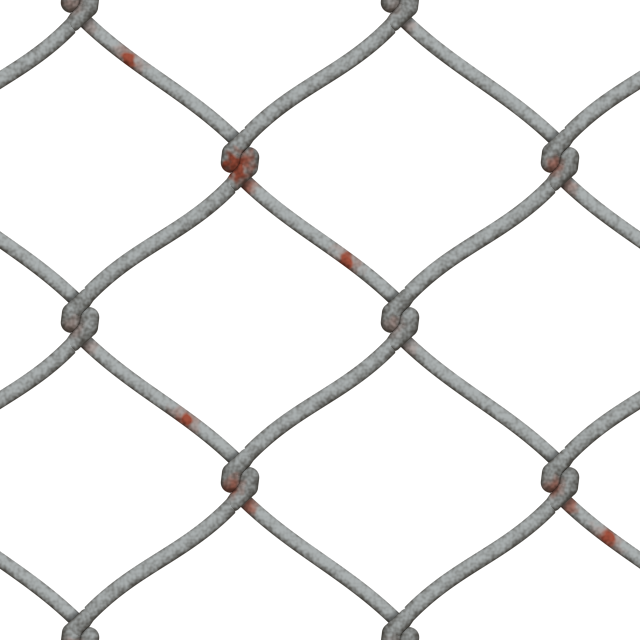
This pattern is drawn by a three.js fragment shader. Its source:

```glsl
varying vec2 vUv;

vec2 gradient(vec2 cell) {
  float angle = 6.2832 * fract(sin(dot(cell, vec2(127.1, 311.7))) * 43758.5);
  return vec2(cos(angle), sin(angle));
}

// Gradient noise, about -0.7 to 0.7, wrapping after a whole number of cells
float noise(vec2 uv, float cells) {
  vec2 p = uv * cells, i = floor(p), f = p - i;
  vec2 u = f * f * f * (f * (f * 6.0 - 15.0) + 10.0), e = vec2(1.0, 0.0);
  float a = dot(gradient(mod(i, cells)), f);
  float b = dot(gradient(mod(i + e, cells)), f - e);
  float c = dot(gradient(mod(i + e.yx, cells)), f - e.yx);
  float d = dot(gradient(mod(i + 1.0, cells)), f - 1.0);
  return mix(mix(a, b, u.x), mix(c, d, u.x), u.y);
}

// Offset from p to the nearest copy of a centre that repeats every period
vec2 around(vec2 p, vec2 centre, float period) {
  return mod(p - centre + 0.5 * period, period) - 0.5 * period;
}

// Each tube part returns its distance, then its sideways normal
vec3 nearer(vec3 a, vec3 b) {
  return a.x < b.x ? a : b;
}

vec3 bentBar(vec2 w, float slope, float bend, float reach, float radius) {
  float rise = w.y - w.x * (slope + bend * w.x * w.x);
  float tilt = slope + 3.0 * bend * w.x * w.x;
  vec2 off = rise * vec2(-tilt, 1.0) / (1.0 + tilt * tilt);
  return vec3(max(length(off) - radius, abs(w.x) - reach), off / radius);
}

vec3 taperedRod(vec2 w, vec2 a, vec2 b, float ra, float rb) {
  float h = clamp(dot(w - a, b - a) / dot(b - a, b - a), 0.0, 1.0);
  vec2 off = w - mix(a, b, h);
  float radius = mix(ra, rb, h);
  return vec3(length(off) - radius, off / radius);
}

// Front wire: a bent bar with a hook at both ends, symmetric about its middle
vec3 hookedWire(vec2 w) {
  float side = w.x < 0.0 ? -1.0 : 1.0;
  w *= side;
  vec3 wire = bentBar(w, 0.63, 2.7, 0.235, 0.0245);
  wire = nearer(wire, taperedRod(w, vec2(0.229, 0.177), vec2(0.2735, 0.229), 0.0245, 0.033));
  wire = nearer(wire, taperedRod(w, vec2(0.2735, 0.229), vec2(0.278, 0.258), 0.033, 0.032));
  wire.yz *= side;
  return wire;
}

vec3 steel(vec2 normal, float tone) {
  float light = 0.75 * sqrt(max(0.0, 1.0 - dot(normal, normal)));
  light += dot(normal, vec2(0.05, 0.35)) + tone;
  return mix(vec3(0.26, 0.25, 0.23), vec3(0.67, 0.69, 0.69), smoothstep(-0.25, 0.95, light));
}

vec3 corrode(vec3 metal, float amount) {
  float lum = dot(metal, vec3(0.333));
  return mix(metal, vec3(0.98, 0.44, 0.31) * (0.12 + 0.75 * lum), clamp(amount, 0.0, 0.9));
}

void main() {
  // Two by two cells, each with two links and two knots
  vec2 p = vUv * 2.0;
  float edge = 0.7 * fwidth(p.x);

  vec3 back = vec3(1.0, 0.0, 0.0);
  for (int i = 0; i < 2; i++) {
    vec2 w = around(p, vec2(0.0, 0.25) + 0.5 * float(i), 1.0);
    vec3 wire = bentBar(w * vec2(1.0, -1.0), 0.7, 1.6, 0.25, 0.0222);
    back = nearer(back, wire * vec3(1.0, 1.0, -1.0));
  }
  vec3 linkA = hookedWire(around(p, vec2(0.0, 0.75), 1.0));
  vec3 linkB = hookedWire(around(p, vec2(0.5, 0.25), 1.0));
  vec3 front = nearer(linkA, linkB);
  float crease = smoothstep(-0.004, 0.012, abs(linkA.x - linkB.x));

  vec2 knot = around(p, vec2(0.25, 0.0), 1.0);
  vec2 otherKnot = around(p, vec2(0.75, 0.5), 1.0);
  if (length(otherKnot) < length(knot)) knot = otherKnot;
  float nearKnot = 1.0 - smoothstep(0.03, 0.15, length(knot));

  // Pitted zinc surface
  float blotch = noise(vUv, 44.0);
  float grain = 0.28 * noise(vUv, 190.0) + 0.2 * noise(vUv, 96.0) + 0.16 * blotch;

  // Rust: one spot per row of back wires, smudges in the knots, one heavy stain
  float ragged = 0.016 * noise(vUv, 90.0) + 0.012 * blotch;
  float spots = 0.0;
  for (int i = 0; i < 4; i++) {
    float row = float(i);
    vec2 middle = vec2(0.5 - 0.5 * cos(row * 1.5708), 0.25 + 0.5 * row);
    float slide = 0.12 * sin(1.7 * row - 1.0);
    float d = length(around(p, middle + slide * vec2(1.0, -0.72) - vec2(0.0, 0.008), 2.0));
    spots += 0.9 * (1.0 - smoothstep(0.006, 0.032, d + ragged));
    spots += 0.25 * (1.0 - smoothstep(0.02, 0.075, d + 2.0 * ragged));
  }
  float patchy = smoothstep(-0.25, 0.4, noise(vUv, 7.0));
  float smudge = 1.0 - smoothstep(0.01, 0.045, length(knot + vec2(0.02, 0.022)) + ragged);
  float seep = 1.0 - smoothstep(0.01, 0.04, length(knot - vec2(0.025, -0.085)) + ragged);
  float stain = length(around(p, vec2(0.75, 1.485), 2.0) * vec2(1.0, 0.9));
  float heavy = 0.75 * (1.0 - smoothstep(0.012, 0.06, stain + 2.0 * ragged));

  // Back wires in the shade of the knots, then the front links
  vec3 backMetal = steel(back.yz, grain - 0.1 * nearKnot);
  backMetal = corrode(backMetal, spots + 0.5 * seep * (0.3 + patchy));
  backMetal *= mix(0.62, 1.0, smoothstep(0.0, 0.022, front.x));
  vec3 frontMetal = steel(front.yz, grain - 0.07 - 0.2 * nearKnot);
  frontMetal = corrode(frontMetal, heavy + 0.55 * smudge * (0.2 + patchy));
  frontMetal *= mix(0.68, 1.0, crease);

  vec3 color = mix(vec3(1.0), backMetal, 1.0 - smoothstep(-edge, edge, back.x));
  color = mix(color, frontMetal, 1.0 - smoothstep(-edge, edge, front.x));
  gl_FragColor = vec4(color, 1.0);
}
```
